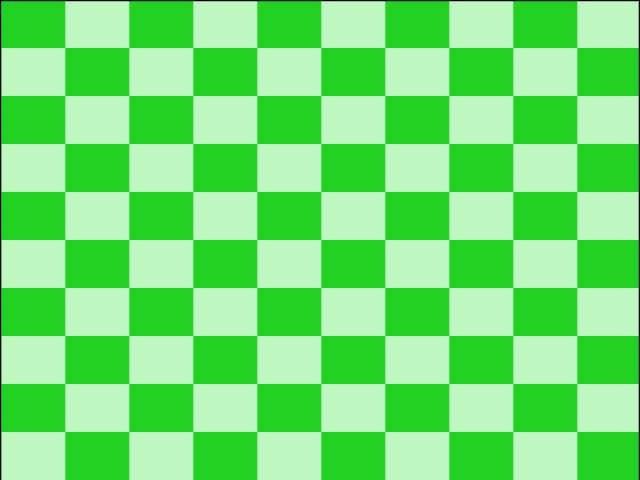
Write a Shadertoy shader that draws this pattern.

```glsl
// Two-tone green checkerboard, ten cells across and ten down, in a thin black outline that wraps.

// Signed wave per axis: +1 in even cells, -1 in odd cells, one-pixel ramp between.
vec2 cellSign(vec2 uv, vec2 pairs) {
    vec2 edgeDistance = abs(fract(uv * pairs - 0.25) - 0.5) - 0.25;
    vec2 pixelsPerPair = iResolution.xy / pairs;
    return clamp(2.0 * edgeDistance * pixelsPerPair, -1.0, 1.0);
}

// Coverage of one vertical and one horizontal line, measured across the wrap.
float outlineMask(vec2 uv, vec2 lineCentre, vec2 halfWidth) {
    vec2 wrappedDistance = abs(fract(uv - lineCentre + 0.5) - 0.5);
    vec2 coverage = clamp(0.5 + (halfWidth - wrappedDistance) * iResolution.xy, 0.0, 1.0);
    return max(coverage.x, coverage.y);
}

void mainImage(out vec4 fragColor, in vec2 fragCoord) {
    vec2 uv = fragCoord / iResolution.xy;

    // The columns start at the inner side of the outline
    vec2 gridOrigin = vec2(0.002, 0.0);

    // Each repeat is a pair of cells, so five pairs make ten cells
    vec2 parity = cellSign(uv - gridOrigin, vec2(5.0));
    float paleMask = 0.5 + 0.5 * parity.x * parity.y;

    vec3 vividGreen = vec3(0.133, 0.824, 0.137);
    vec3 paleGreen = vec3(0.749, 0.969, 0.753);
    vec3 color = mix(vividGreen, paleGreen, paleMask);

    // The upright line straddles the side edges; the level one lies along the top
    float outline = outlineMask(uv, vec2(0.0, 0.9987), vec2(0.002, 0.0013));
    fragColor = vec4(mix(color, vec3(0.0), outline), 1.0);
}
```
